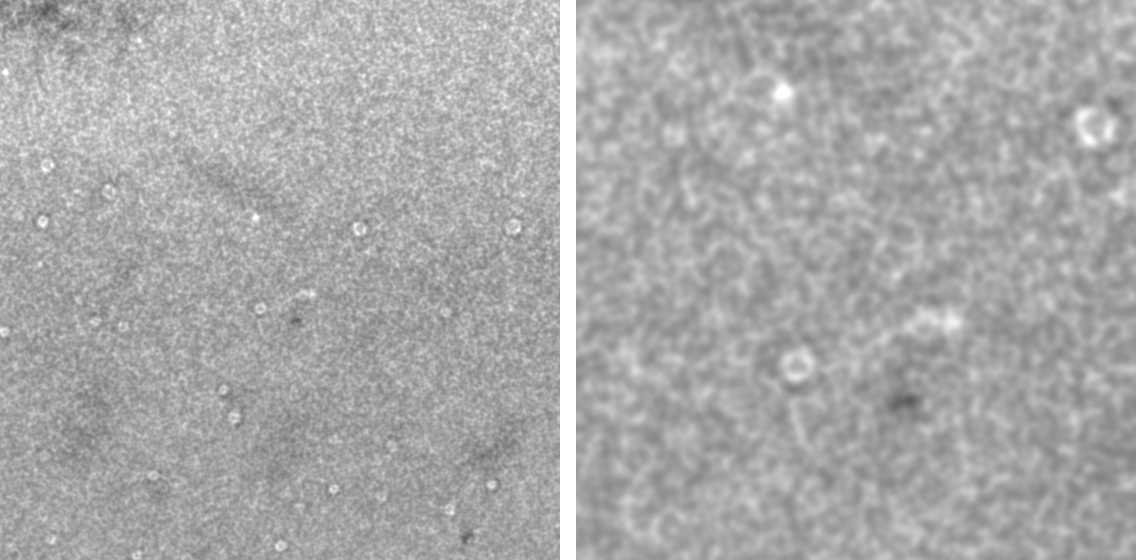
Left, the full canvas; right, a detail of the centre.
Write a three.js fragment shader that draws this texture.

```glsl
varying vec2 vUv;

float hash(vec2 p) {
  return fract(sin(dot(p, vec2(127.1, 311.7))) * 43758.5453);
}

// Height of a randomly tilted plane through a lattice corner
float slope(vec2 corner, vec2 offset) {
  float angle = 6.2832 * hash(corner);
  return dot(vec2(cos(angle), sin(angle)), offset);
}

float noise(vec2 p) {
  vec2 i = floor(p);
  vec2 f = fract(p);
  vec2 w = f * f * f * (f * (f * 6.0 - 15.0) + 10.0);
  vec2 e = vec2(1.0, 0.0);
  float low = mix(slope(i, f), slope(i + e, f - e), w.x);
  float high = mix(slope(i + e.yx, f - e.yx), slope(i + e.xx, f - e.xx), w.x);
  return mix(low, high, w.y);
}

vec2 rotate(vec2 p, float angle) {
  float c = cos(angle);
  float s = sin(angle);
  return vec2(c * p.x + s * p.y, c * p.y - s * p.x);
}

float bell(float x) {
  return exp(-x * x);
}

// Soft elliptical blot, long axis turned by angle
float smudge(vec2 p, vec2 size, float angle) {
  return bell(length(rotate(p, angle) / size));
}

// Evenly spread scatter position with a little jitter
vec2 scatter(float i, float seed) {
  vec2 jitter = vec2(hash(vec2(i, seed)), hash(vec2(seed, i + 7.0)));
  return fract(seed * 0.37 + i * vec2(0.7549, 0.5698) + 0.2 * jitter);
}

// Bright diffraction ring with a faint core and a dark surround
float ring(vec2 p, float radius, float lumps) {
  float d = length(p);
  float uneven = 1.0 + lumps * sin(3.0 * atan(p.y, p.x + 1e-5) + radius * 900.0);
  float rim = bell((d - radius) / 0.0036) * uneven;
  float core = 0.4 * bell(d / (radius * 0.6));
  float surround = 0.35 * bell((d - radius - 0.0085) / 0.004);
  return rim + core - surround;
}

float illumination(vec2 p) {
  float light = 0.638 + 0.095 * smoothstep(0.35, 1.0, p.y);
  light += 0.06 * smudge(p - vec2(0.06, 0.83), vec2(0.32, 0.13), -0.2);
  light -= 0.025 * smudge(p - vec2(0.82, 0.57), vec2(0.25, 0.12), 0.4);
  light += 0.025 * noise(p * 4.0 + 3.0);
  return light + 0.03 * noise(rotate(p, 0.6) * 11.0);
}

float grain(vec2 p) {
  float speckle = 0.11 * noise(rotate(p, 0.2) * 148.0 + 7.0);
  float fine = 0.13 * noise(rotate(p, 0.5) * 103.0);
  float medium = 0.105 * noise(rotate(p, 1.2) * 66.0 + 19.0);
  float coarse = 0.08 * noise(rotate(p, 0.9) * 32.0 + 41.0);
  float g = (speckle + fine + medium + coarse) * mix(0.85, 1.2, p.y);
  return g + 1.5 * g * g;
}

float shadows(vec2 p) {
  // Diagonal streak and mottled corner
  vec2 bent = p + 0.015 * vec2(noise(p * 9.0), noise(p * 9.0 + 17.0));
  float dark = 0.1 * smudge(bent - vec2(0.41, 0.68), vec2(0.15, 0.024), -0.55);
  float corner = smudge(p - vec2(0.09, 1.0), vec2(0.18, 0.12), -0.1);
  dark += corner * (0.15 + 0.22 * noise(p * 34.0) + 0.18 * noise(p * 15.0));

  // Large dim bodies along the lower part
  for (int k = 0; k < 3; k++) {
    float i = float(k);
    vec2 q = bent - vec2(0.154 + 0.365 * i, 0.235 - 0.02 * i);
    float d = length(rotate(q, 1.15 - 0.1 * i) / vec2(0.1, 0.052));
    dark += 0.052 * (1.0 - smoothstep(0.5, 1.2, d));
  }

  // Small dark specks with a dim haze around each
  for (int k = 0; k < 14; k++) {
    float i = float(k);
    vec2 q = p - scatter(i, 5.0) * vec2(1.0, 0.7);
    float strength = pow(hash(vec2(i, 2.3)), 2.0);
    float angle = 0.4 + 1.2 * hash(vec2(i, 8.1));
    q += 0.012 * vec2(noise(p * 45.0), noise(p * 45.0 + 13.0));
    dark += (0.03 + 0.2 * strength) * smudge(q, vec2(0.014, 0.008), angle);
    dark += 0.035 * smudge(q, vec2(0.045, 0.02), angle);
  }
  return dark;
}

float particles(vec2 p) {
  float light = 0.0;
  for (int k = 0; k < 32; k++) {
    float i = float(k);
    vec2 center = scatter(i, 1.0);
    center.y = 0.85 * pow(center.y, 1.5);
    float large = step(5.5, mod(i, 7.0));
    float radius = 0.0045 + 0.0025 * hash(vec2(i, 4.7)) + 0.004 * large;
    float strength = 0.06 + 0.13 * hash(vec2(i, 6.2)) + 0.05 * large;
    light += strength * ring(p - center, radius, 0.15 + 0.25 * large);
  }
  // Tiny glints
  for (int k = 0; k < 6; k++) {
    float i = float(k);
    vec2 center = vec2(0.0, 0.45) + scatter(i, 3.0) * vec2(0.6, 0.5);
    float size = 0.004 + 0.003 * hash(vec2(i, 9.4));
    light += 45.0 * size * bell(length(p - center) / size);
  }
  return light;
}

void main() {
  float tone = illumination(vUv) + grain(vUv) - shadows(vUv) + particles(vUv);
  gl_FragColor = vec4(vec3(clamp(tone, 0.0, 1.0)), 1.0);
}
```
